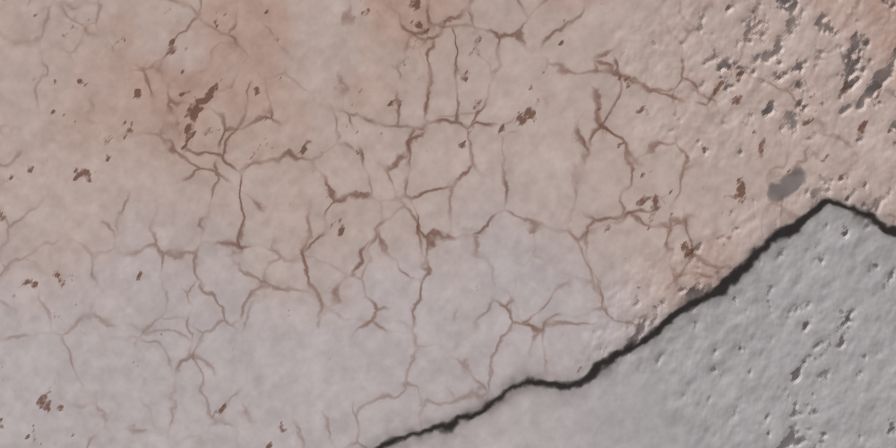
A Shadertoy shader for this texture:

```glsl
const vec3 PINK_PLASTER = vec3(0.700, 0.627, 0.598);
const vec3 PALE_PLASTER = vec3(0.695, 0.653, 0.652);
const vec3 RUST_STAIN = vec3(0.660, 0.535, 0.485);
const vec3 GREY_PLASTER = vec3(0.628, 0.612, 0.614);
const vec3 HAIRLINE_BROWN = vec3(0.440, 0.325, 0.280);
const vec3 PIT_GREY = vec3(0.300, 0.270, 0.265);
const vec3 CRACK_DARK = vec3(0.160, 0.145, 0.145);
const float HAIRLINE_WIDTH = 0.0058;
const float CRACK_WIDTH = 0.0062;
const float GRAIN_STRENGTH = 0.085;
const vec2 LIGHT_OFFSET = vec2(-0.005, 0.007);

// Course of the main crack, in canvas heights
const int CRACK_POINTS = 9;
const vec2 CRACK[CRACK_POINTS] = vec2[CRACK_POINTS](
    vec2(0.82, -0.02), vec2(1.00, 0.057), vec2(1.17, 0.146),
    vec2(1.275, 0.14), vec2(1.43, 0.255), vec2(1.615, 0.36),
    vec2(1.72, 0.465), vec2(1.85, 0.545), vec2(2.05, 0.47));

vec2 hash2(vec2 p) {
    vec3 q = fract(p.xyx * vec3(0.1031, 0.1030, 0.0973));
    q += dot(q, q.yzx + 33.33);
    return fract((q.xx + q.yz) * q.zy);
}

float noise(vec2 p) {
    vec2 i = floor(p), f = fract(p);
    f = f * f * (3.0 - 2.0 * f);
    return mix(mix(hash2(i).x, hash2(i + vec2(1, 0)).x, f.x),
               mix(hash2(i + vec2(0, 1)).x, hash2(i + vec2(1, 1)).x, f.x), f.y);
}

float fbm(vec2 p) {
    float sum = 0.0, amp = 0.5;
    for (int i = 0; i < 4; i++) {
        sum += amp * noise(p);
        p = mat2(1.6, 1.2, -1.2, 1.6) * p + 17.3;
        amp *= 0.5;
    }
    return sum;
}

vec2 warp(vec2 p) {
    return vec2(fbm(p), fbm(p + 41.7)) - 0.47;
}

// Distance to the nearest border between Voronoi cells
float cellBorder(vec2 p) {
    vec2 cell = floor(p), nearest = vec2(0);
    float best = 9.0, border = 9.0;
    for (int k = 0; k < 9; k++) {
        vec2 c = cell + vec2(k % 3 - 1, k / 3 - 1);
        vec2 r = c + hash2(c + 50.0) - p;
        if (dot(r, r) < best) { best = dot(r, r); nearest = r; }
    }
    for (int k = 0; k < 25; k++) {
        vec2 c = cell + vec2(k % 5 - 2, k / 5 - 2);
        vec2 r = c + hash2(c + 50.0) - p, gap = r - nearest;
        if (dot(gap, gap) > 0.0001)
            border = min(border, dot(0.5 * (r + nearest), normalize(gap)));
    }
    return border;
}

// Grain drawn out along a steep right-leaning diagonal
float slantedGrain(vec2 p, float scale) {
    return fbm(mat2(0.82, 0.30, -0.57, 0.52) * p * scale + 80.0);
}

float pits(vec2 p, float density) {
    float level = mix(0.78, 0.46, density);
    return smoothstep(level, level + 0.16, slantedGrain(p, 44.0));
}

// x: distance to the crack, y: height above it
vec2 mainCrack(vec2 p) {
    vec2 result = vec2(9.0, 1.0);
    for (int i = 0; i < CRACK_POINTS - 1; i++) {
        vec2 a = CRACK[i], ab = CRACK[i + 1] - a, ap = p - a;
        float t = clamp(dot(ap, ab) / dot(ab, ab), 0.0, 1.0);
        result.x = min(result.x, length(ap - ab * t));
        if (ap.x >= 0.0 && ap.x < ab.x) result.y = ap.y - ab.y * ap.x / ab.x;
    }
    return result;
}

void mainImage(out vec4 fragColor, in vec2 fragCoord) {
    vec2 p = fragCoord / iResolution.y;
    float pixel = 1.0 / iResolution.y;
    vec2 crack = mainCrack(p + 0.04 * warp(p * 12.0) + 0.014 * warp(p * 45.0));
    float below = smoothstep(0.02, -0.02, crack.y);

    // Plaster ground: warm above, pale low down, grey under the crack
    float cloud = fbm(p * 2.6 + 3.0) - 0.47;
    vec3 color = mix(PALE_PLASTER, PINK_PLASTER, smoothstep(0.15, 0.55, p.y + 0.8 * cloud));
    float stain = smoothstep(0.5, 1.0, p.y + 1.1 * cloud) * smoothstep(0.35, 0.62, fbm(p * 5.5 + 9.0));
    color = mix(color, RUST_STAIN, 0.68 * stain);
    color = mix(color, GREY_PLASTER, below * smoothstep(1.0, 1.6, p.x));
    color += 0.06 * (fbm(p * 17.0) - 0.47) + GRAIN_STRENGTH * (fbm(p * 52.0) - 0.47);

    // Hairline network, uneven in strength, in a rusty halo
    vec2 bent = p + 0.10 * warp(p * 6.0) + 0.04 * warp(p * 25.0);
    float web = 1.0 - 0.55 * smoothstep(0.4, 1.0, length((p - vec2(0.93, 0.68)) / vec2(0.95, 0.6)));
    web *= 1.0 - below;
    for (int i = 0; i < 2; i++) {
        float scale = 5.0 + 3.0 * float(i);
        float d = cellBorder(bent * scale * vec2(1.1, 0.9) + 7.0 * float(i)) / scale;
        float present = smoothstep(0.38, 0.52, fbm(p * 5.0 + 23.0 * float(i + 1)));
        present *= 0.15 + 0.85 * smoothstep(0.15, 0.85, noise(p * 26.0 + 37.0 * float(i)));
        float line = 1.0 - smoothstep(0.0, HAIRLINE_WIDTH + pixel, d);
        float halo = exp(-d / 0.011);
        color = mix(color, HAIRLINE_BROWN, web * present * (0.68 * line + 0.13 * halo));
    }

    // Small brown nicks in loose groups
    float group = smoothstep(0.35, 0.6, fbm(p * 4.0 + 61.0));
    float nickLevel = mix(0.78, 0.655, group);
    float nick = smoothstep(nickLevel, nickLevel + 0.11, slantedGrain(p + 5.0, 38.0));
    color = mix(color, HAIRLINE_BROWN - 0.06, 0.75 * nick * (1.0 - below));

    // Grey pits with lit rims, thickest at the upper right and by the crack
    float density = 0.74 * smoothstep(1.25, 1.65, p.x) * smoothstep(0.55, 0.8, p.y);
    density = max(density, 0.56 * below * smoothstep(1.35, 1.75, p.x));
    density = max(density, 0.95 * exp(-crack.x / 0.085) * smoothstep(1.2, 1.4, p.x) * (1.0 - 0.5 * below));
    density *= 0.55 + 0.85 * noise(p * 8.0);
    float rough = smoothstep(0.08, 0.35, density);
    float pit = pits(p, density) * rough;
    float rim = max(pits(p + LIGHT_OFFSET, density) * rough - pit, 0.0);
    float relief = slantedGrain(p, 44.0) - slantedGrain(p + LIGHT_OFFSET, 44.0);
    color += 0.10 * rim - relief * mix(0.035, 0.22, rough);
    color = mix(color, PIT_GREY, pit * (0.35 + 0.55 * noise(p * 31.0)));

    // Exposed stone above the crack
    vec2 stone = p - vec2(1.755, 0.59) + 0.05 * warp(p * 20.0);
    float stoneEdge = length(stone * vec2(1.0, 1.1) - 0.3 * stone.yx);
    color = mix(color, PIT_GREY + 0.18 * noise(p * 40.0), 0.8 * smoothstep(0.043, 0.030, stoneEdge));

    // Main crack with a ragged soft shadow
    float width = CRACK_WIDTH * mix(0.65, 1.2, smoothstep(1.1, 1.5, p.x)) * (0.4 + 1.2 * noise(p * 28.0));
    float shadow = exp(-crack.x / 0.015) * (0.25 + 0.7 * noise(p * 48.0));
    color = mix(color, PIT_GREY, shadow);
    color = mix(color, CRACK_DARK, 0.9 * (1.0 - smoothstep(width - 0.004, width + 0.005 + pixel, crack.x)));

    fragColor = vec4(clamp(color, 0.0, 1.0), 1.0);
}
```
